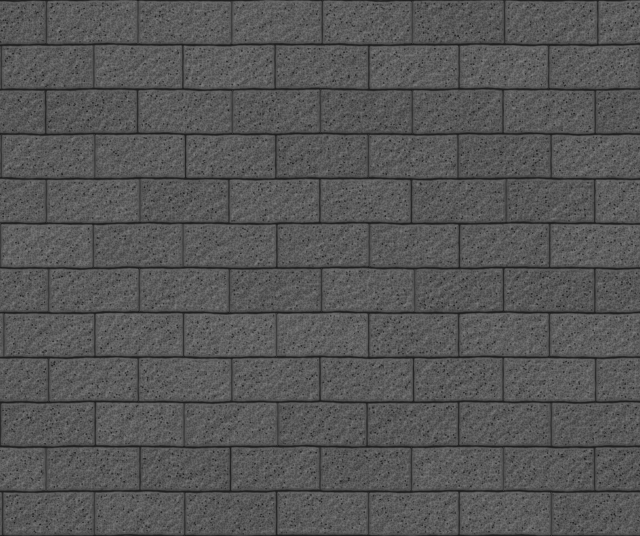
This texture is drawn by a WebGL 2 fragment shader. Its source:

```glsl
#version 300 es
precision highp float;
// Running-bond wall of dark grey split-face concrete blocks with thin shadowed joints.
uniform vec2 u_resolution;
out vec4 fragColor;

// Layout; lengths below are in units of one row height
const vec2 BLOCKS = vec2(7.0, 12.0);      // repeats across and down
const float BLOCK_ASPECT = 2.05;          // block width over row height
const float FIRST_JOINT = 0.02;           // shift of the even rows, in blocks
const float JOINT_JITTER = 0.022;         // wander of upright joints, in blocks
const vec2 JOINT_HALF = vec2(0.013, 0.021);
const float CORNER_RADIUS = 0.035;
const float EDGE_SOFTNESS = 0.022;
const float RIM_WIDTH = 0.07;             // smooth border around the rough face

// Tones
const vec3 FACE_COLOUR = vec3(0.362);
const vec3 JOINT_COLOUR = vec3(0.12);
const float BLOCK_VARIATION = 0.028;
const float ROW_VARIATION = 0.020;

// Surface
const float RIDGE_DEPTH = 0.085;
const float LUMP_DEPTH = 0.075;
const float GRAIN_DEPTH = 0.13;
const float PIT_DEPTH = 0.15;
const float PIT_SHARE = 0.26;

vec2 hash2(vec2 p) {
    vec3 a = fract(p.xyx * vec3(0.1031, 0.1030, 0.0973));
    a += dot(a, a.yzx + 33.33);
    return fract((a.xx + a.yz) * a.zy);
}

// Cellular noise: distance to the nearest point, and that cell's random value
vec2 cellular(vec2 p) {
    vec2 cell = floor(p), nearest = vec2(9.0, 0.0);
    for (int y = -1; y <= 1; y++)
    for (int x = -1; x <= 1; x++) {
        vec2 c = cell + vec2(x, y);
        float d = length(c + hash2(c) - p);
        if (d < nearest.x) nearest = vec2(d, hash2(c + 71.7).x);
    }
    return nearest;
}

// Layered sines for slow, uneven wear
float waves(vec2 p) {
    return (sin(p.x * 1.7 + sin(p.y * 2.3)) + 0.6 * sin(p.x * 4.1 - p.y * 3.2)
          + 0.4 * sin(p.x * 9.3 + p.y * 6.7)) / 2.0;
}

// Slanted break ridges, stretched along their run
float ridge(vec2 p) {
    p += 0.06 * vec2(waves(p * 2.0), waves(p.yx * 2.6 + 4.0));
    return cellular(vec2(dot(p, vec2(0.8, 0.6)) * 2.8, dot(p, vec2(-0.6, 0.8)) * 6.0)).x;
}

// Light from the upper left catches the relief; small holes stay dark
float roughness(vec2 p) {
    vec2 toLight = vec2(-0.6, 0.8);
    float shade = RIDGE_DEPTH * (ridge(p + toLight * 0.06) - ridge(p));
    shade += LUMP_DEPTH * (cellular((p + toLight * 0.04) * 10.0).x - cellular(p * 10.0).x);
    shade += GRAIN_DEPTH * (cellular(p * 21.0 + 5.0).x - 0.42);
    vec2 pit = cellular(p * 11.0 + 40.0);
    float hole = 1.0 - smoothstep(0.08, 0.34, pit.x);
    return shade - PIT_DEPTH * hole * step(pit.y, PIT_SHARE);
}

float jointOffset(vec2 id) {
    return JOINT_JITTER * (hash2(id + 13.0).x - 0.5) * 2.0;
}

void main() {
    vec2 p = gl_FragCoord.xy / u_resolution * BLOCKS;
    vec2 wall = p * vec2(BLOCK_ASPECT, 1.0);
    p.y += 0.018 * waves(wall * vec2(0.9, 0.3));

    // Find the block between its two wandering upright joints
    float row = floor(p.y);
    float along = p.x - FIRST_JOINT - 0.5 * mod(row, 2.0);
    vec2 id = vec2(floor(along), row);
    float f = along - id.x;
    id.x += step(1.0 + jointOffset(id + vec2(1, 0)), f) - step(f, jointOffset(id));
    float left = id.x + jointOffset(id);
    float right = id.x + 1.0 + jointOffset(id + vec2(1, 0));

    // Rounded block outline with slightly worn edges
    vec2 centre = vec2((left + right) * 0.5, row + 0.5);
    vec2 local = (vec2(along, p.y) - centre) * vec2(BLOCK_ASPECT, 1.0);
    vec2 halfSize = vec2((right - left) * BLOCK_ASPECT, 1.0) * 0.5 - JOINT_HALF;
    vec2 q = abs(local) - halfSize + CORNER_RADIUS;
    float d = length(max(q, 0.0)) + min(max(q.x, q.y), 0.0) - CORNER_RADIUS;
    d += 0.007 * waves(wall * 5.0 + id);

    // Face: tone of row and block, broad stains, rough centre
    vec2 rnd = hash2(id + 3.0);
    float tone = BLOCK_VARIATION * (rnd.x - 0.5);
    tone += ROW_VARIATION * (hash2(vec2(row, 8.0)).x - 0.5);
    tone += 0.009 * waves(wall * 1.4 + rnd * 20.0);
    float rim = smoothstep(-RIM_WIDTH, -0.02, d);
    tone += roughness(wall + id * vec2(17.3, 9.1)) * (1.0 - 0.65 * rim);

    // Rim: lit along the top, shaded below and at the sides
    float upright = step(q.y, q.x);
    float rimLight = mix(sign(local.y) * 0.032 - 0.008, -0.022, upright);
    tone += rim * rimLight;

    // Joints: the upright ones vary in depth
    float side = id.x + step(0.0, local.x);
    float fill = 0.11 * upright * hash2(vec2(side, row) + 29.0).y;
    float pixel = BLOCKS.y / u_resolution.y;
    float soft = max(EDGE_SOFTNESS, pixel * 0.7);
    float face = 1.0 - smoothstep(-soft, soft, d);
    fragColor = vec4(mix(JOINT_COLOUR + fill, FACE_COLOUR + tone, face), 1.0);
}
```
